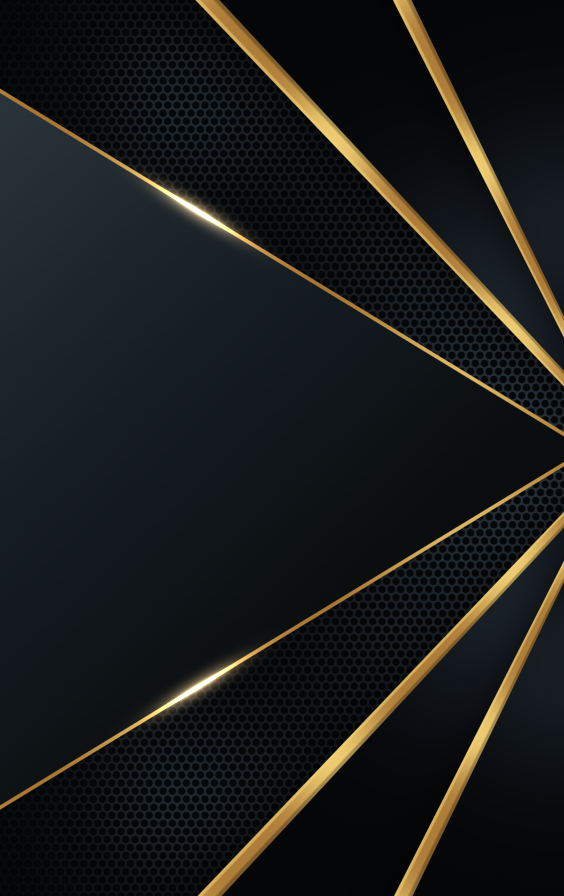
A Shadertoy shader for this background:

```glsl
#define AXIS_Y 0.4987
#define HOLE_SPACING 0.0104
#define HOLE_RADIUS 0.0041
#define TRIM_HALF_WIDTH 0.0021
#define GLINT_POS 0.35
#define GLINT_LENGTH 0.055
#define SHADOW_DEPTH 0.03
#define NIGHT vec3(0.016, 0.023, 0.030)
#define SLATE vec3(0.175, 0.215, 0.245)
#define BRONZE vec3(0.66, 0.46, 0.20)
#define GOLD vec3(0.95, 0.82, 0.46)

// x: position from a to b (0..1), y: signed distance, positive outward
vec2 lineCoords(vec2 p, vec2 a, vec2 b) {
    vec2 dir = normalize(b - a);
    vec2 rel = p - a;
    return vec2(dot(rel, dir) / length(b - a), dot(rel, vec2(-dir.y, dir.x)));
}

float fill(float dist, float pixel) {
    return smoothstep(-0.75 * pixel, 0.75 * pixel, dist);
}

float spot(vec2 p, vec2 center, vec2 size) {
    vec2 d = (p - center) / size;
    return exp(-dot(d, d));
}

// Staggered perforations
float holeMask(vec2 p, float pixel) {
    vec2 cell = HOLE_SPACING * vec2(1.0, 1.73205);
    vec2 a = mod(p, cell) - 0.5 * cell;
    vec2 b = mod(p + 0.5 * cell, cell) - 0.5 * cell;
    return fill(HOLE_RADIUS - min(length(a), length(b)), pixel);
}

vec3 meshColor(vec2 p, vec2 q, float pixel) {
    float light = 0.20 + 0.50 * spot(q, vec2(0.21, 0.385), vec2(0.14, 0.10));
    light += 0.75 * smoothstep(0.25, 0.63, q.x);
    light *= mix(0.45, 1.0, smoothstep(0.0, 0.2, q.x));
    vec3 metal = mix(NIGHT, SLATE, light);
    return mix(metal, NIGHT * (0.7 + 0.8 * light), holeMask(p, pixel));
}

vec3 panelColor(vec2 p) {
    float fade = max(dot(vec2(p.x, 0.87 - p.y), vec2(0.68, 0.73)), 0.0);
    vec3 color = mix(SLATE, vec3(0.072, 0.098, 0.118), smoothstep(-0.15, 0.48, fade));
    return mix(color, vec3(0.040, 0.052, 0.056), smoothstep(0.38, 0.70, fade));
}

// Tapered metal strip with a bright inner bevel and a darker outer one
vec3 addStrip(vec3 color, vec2 l, vec2 halfWidths, float period, float peak, float pixel) {
    float halfWidth = mix(halfWidths.x, halfWidths.y, clamp(l.x, 0.0, 1.0));
    float across = l.y / halfWidth;
    float sheen = 0.5 + 0.5 * cos(6.28318 * (l.x - peak) / period);
    vec3 metal = mix(BRONZE, GOLD, sheen * sheen * 0.85 + 0.08);
    metal = mix(metal, GOLD, 0.6 * smoothstep(-0.45, -0.75, across));
    metal *= 1.0 - 0.28 * smoothstep(0.35, 0.7, across);
    return mix(color, metal, fill(halfWidth - abs(l.y), pixel));
}

float shadow(float dist) {
    return 1.0 - 0.55 * exp(-abs(dist) / SHADOW_DEPTH);
}

void mainImage(out vec4 fragColor, in vec2 fragCoord) {
    float pixel = 1.0 / iResolution.y;
    vec2 p = fragCoord * pixel;
    vec2 q = vec2(p.x, abs(p.y - AXIS_Y));

    vec2 trim = lineCoords(q, vec2(0.0, 0.400), vec2(0.630, 0.0163));
    vec2 middle = lineCoords(q, vec2(0.2318, 0.501), vec2(0.630, 0.078));
    vec2 outer = lineCoords(q, vec2(0.449, 0.501), vec2(0.630, 0.135));

    // Stacked surfaces, shaded next to the strips
    vec3 mesh = meshColor(p, q, pixel) * shadow(middle.y);
    float wedgeLight = spot(q, vec2(0.60, 0.17), vec2(0.18, 0.16));
    vec3 wedge = mix(NIGHT, vec3(0.115, 0.145, 0.180), wedgeLight) * shadow(outer.y);
    float sideLight = spot(q, vec2(0.63, 0.24), vec2(0.15, 0.13));
    vec3 side = mix(NIGHT, vec3(0.090, 0.115, 0.140), sideLight);

    vec3 color = mix(panelColor(p), mesh, fill(trim.y, pixel));
    color = mix(color, wedge, fill(middle.y, pixel));
    color = mix(color, side, fill(outer.y, pixel));

    // Gold strips
    color = addStrip(color, outer, vec2(0.0093, 0.0052), 0.60, 0.50, pixel);
    color = addStrip(color, middle, vec2(0.0098, 0.0060), 0.50, 0.36, pixel);

    // Thin trim with a glint
    float trimSheen = 0.5 + 0.5 * cos(6.28318 * (trim.x - 0.82) / 0.5);
    vec3 trimColor = mix(BRONZE, GOLD, 0.7 * trimSheen);
    color = mix(color, trimColor, fill(TRIM_HALF_WIDTH - abs(trim.y), pixel));
    vec2 flare = vec2((trim.x - GLINT_POS) * 0.738, trim.y);
    color += vec3(0.55, 0.45, 0.30) * spot(flare, vec2(0.0), vec2(GLINT_LENGTH, 0.010));
    color += vec3(0.85, 0.80, 0.65) * spot(flare, vec2(0.0), vec2(0.6 * GLINT_LENGTH, 0.0032));

    fragColor = vec4(clamp(color, 0.0, 1.0), 1.0);
}
```
